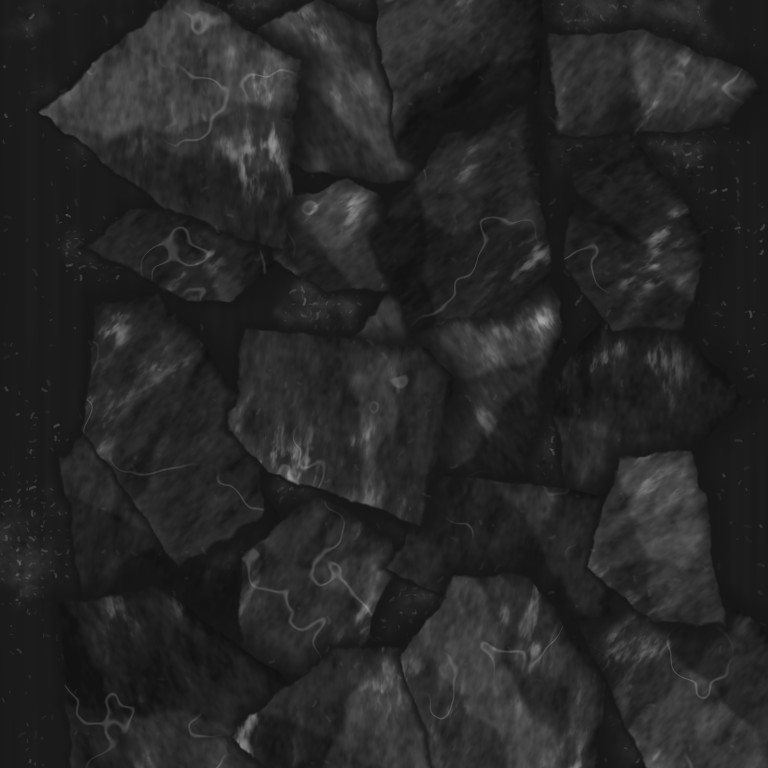
Give the GLSL for this texture, as a Shadertoy shader.

```glsl
// A heap of broken grey rocks on a dark bed strewn with gravel and fibres.
// Rocks are jittered many-sided slabs painted in shuffled order; each one has
// its own facets, streaked grain, pale glints and veins, and a soft dark gap.

const float TAU = 6.28319;
const int COLUMNS = 4;
const int ROWS = 5;
const int SIDES = 6;
const float BED_TONE = 0.105;
const float GAP_TONE = 0.085;
const float GRAVEL_TONE = 0.2;
const float ROCK_DARK = 0.14;
const float ROCK_LIGHT = 0.225;
const float ROCK_SMALL = 0.10;
const float ROCK_LARGE = 0.185;
const float GLINT = 0.30;
const float VEIN = 0.13;
const float FLECK = 0.15;
const float EDGE = 0.0025;
const vec2 SHADOW_DIR = vec2(0.8, 0.6);

float hash(vec2 p) {
    return fract(sin(dot(p, vec2(12.9898, 78.233))) * 43758.5);
}

float noise(vec2 p) {
    vec2 i = floor(p), f = fract(p);
    f = f * f * (3.0 - 2.0 * f);
    return mix(mix(hash(i), hash(i + vec2(1, 0)), f.x),
               mix(hash(i + vec2(0, 1)), hash(i + vec2(1, 1)), f.x), f.y);
}

float fbm(vec2 p) {
    float sum = 0.0, amp = 0.46;
    for (int i = 0; i < 4; i++) {
        sum += amp * noise(p);
        p = mat2(0.8, 0.6, -0.6, 0.8) * p * 2.0 + 3.7;
        amp *= 0.58;
    }
    return sum;
}

vec2 heading(float a) { return vec2(cos(a), sin(a)); }

vec2 rotate(vec2 p, float a) {
    vec2 h = heading(a);
    return vec2(dot(p, h), dot(p, vec2(-h.y, h.x)));
}

// Short bright fibres, one per cell, kept where the clump value is high
float flecks(vec2 p, float scale, float amount) {
    vec2 cell = floor(p * scale);
    vec2 rnd = vec2(hash(cell + 0.3), hash(cell + 5.1));
    vec2 q = rotate(fract(p * scale) - 0.35 - 0.3 * rnd, TAU * hash(cell + 9.7));
    q.y += 0.6 * q.x * q.x;
    q.x -= clamp(q.x, -0.25 * rnd.x, 0.25 * rnd.x);
    float line = 1.0 - smoothstep(0.03, 0.16, length(q));
    return line * step(hash(cell + 2.4), amount) * (0.3 + 0.7 * rnd.y);
}

// Bed: faint vertical scan streaks, gravel towards the top, scattered fibres
float groundTone(vec2 p) {
    float tone = BED_TONE + 0.014 * (noise(vec2(p.x * 110.0, p.y * 3.0)) - 0.5);
    float clump = fbm(p * 7.0 + 20.0);
    float inHeap = smoothstep(0.12, 0.25, p.x) * (1.0 - smoothstep(0.8, 0.95, p.x));
    float top = smoothstep(0.72, 0.95, p.y);
    float cover = smoothstep(0.5, 0.72, clump + 0.2 * top + 0.13 * inHeap - 0.06);
    float grain = fbm(p * 48.0);
    tone = mix(tone, GRAVEL_TONE * (0.3 + 1.2 * grain), 0.8 * cover);
    float amount = 0.05 + 0.5 * smoothstep(0.42, 0.7, clump);
    return tone + FLECK * (flecks(p, 62.0, amount) + 0.6 * flecks(p + 0.37, 95.0, amount));
}

// Slab with jittered sides, its longest corners cut by a circle
float rockDistance(vec2 q, float size, float seed) {
    float d = length(q) - 1.3 * size;
    for (int k = 0; k < SIDES; k++) {
        vec2 id = vec2(seed, float(k));
        float angle = TAU * (float(k) + 0.8 * hash(id) - 0.4) / float(SIDES);
        float reach = size * mix(0.6, 1.05, hash(id + 31.0));
        d = max(d, dot(q, heading(angle)) - reach);
    }
    return d;
}

float rockTone(vec2 p, vec2 q, float d, float size, float seed) {
    float tone = mix(ROCK_DARK, ROCK_LIGHT, hash(vec2(seed, 4.0)));
    // Two ridges part the face into facets
    float wobble = 0.03 * (noise(p * 22.0 + seed) - 0.5);
    for (int k = 0; k < 2; k++) {
        vec2 id = vec2(seed, float(k) + 50.0);
        vec2 dir = heading(TAU * hash(id));
        float side = dot(q, dir) - size * (0.5 * hash(id + 3.0) - 0.1) + wobble;
        tone *= mix(1.1, 0.78, smoothstep(-0.006, 0.006, side));
    }
    // Streaked grain with glints gathered in patches
    vec2 g = rotate(p, 1.3 + 1.6 * (hash(vec2(seed, 6.0)) - 0.5)) + seed * 1.7;
    float streak = fbm(g * vec2(24.0, 56.0));
    float patches = fbm(g * vec2(7.0, 12.0) + 8.0);
    float speck = noise(g * vec2(120.0, 170.0));
    tone *= 0.22 + 0.95 * streak + 0.35 * patches + 0.26 * speck;
    tone += GLINT * smoothstep(0.48, 0.78, patches) * smoothstep(0.5, 0.8, streak);
    // Thin veins, broken up by noise
    float crack = abs(fbm(g * 6.0 + 40.0) - 0.5);
    tone += VEIN * (1.0 - smoothstep(0.0, 0.012, crack)) * smoothstep(0.5, 0.75, noise(g * 11.0));
    // Lit rim on one side, shade on the other
    float facing = dot(normalize(q + 1e-4), SHADOW_DIR);
    float rim = 1.0 - smoothstep(0.0, 0.022, -d);
    return tone * (1.0 - rim * (0.1 + 0.3 * facing));
}

void mainImage(out vec4 fragColor, in vec2 fragCoord) {
    vec2 p = fragCoord / iResolution.y;
    float tone = groundTone(p);
    float rough = 0.022 * (fbm(p * 24.0) - 0.5);
    int count = COLUMNS * ROWS;
    for (int i = 0; i < count; i++) {
        int slot = (i * 7 + 3) % count;
        float seed = float(slot) + 1.0;
        vec2 cell = vec2(slot % COLUMNS, slot / COLUMNS);
        vec2 jitter = vec2(hash(vec2(seed, 1.0)), hash(vec2(seed, 2.0))) - 0.5;
        vec2 centre = vec2(0.23, 0.07) + cell * vec2(0.185, 0.205) + 0.09 * jitter;
        centre.x += 0.04 * cell.x * (1.0 - centre.y);
        float size = mix(ROCK_SMALL, ROCK_LARGE, hash(vec2(seed, 3.0)));
        vec2 q = p - centre;
        vec2 slab = rotate(q, 2.2 + 1.8 * jitter.x) * vec2(0.85, 1.25);
        float d = rockDistance(slab, size, seed) + rough;
        if (d > 0.06) continue;
        // Soft gap around the rock, wider on the shadow side
        float facing = dot(normalize(q + 1e-4), SHADOW_DIR);
        float gap = mix(0.012, 0.05, 0.5 + 0.5 * facing);
        tone = mix(GAP_TONE + 0.15 * (tone - GAP_TONE), tone, smoothstep(0.0, gap, d));
        if (d < EDGE) {
            float face = rockTone(p, q, d, size, seed);
            tone = mix(face, tone, smoothstep(-EDGE, EDGE, d));
        }
    }
    tone += 0.35 * FLECK * flecks(p + 0.71, 55.0, 0.1);
    fragColor = vec4(vec3(clamp(tone, 0.07, 0.75)), 1.0);
}
```
